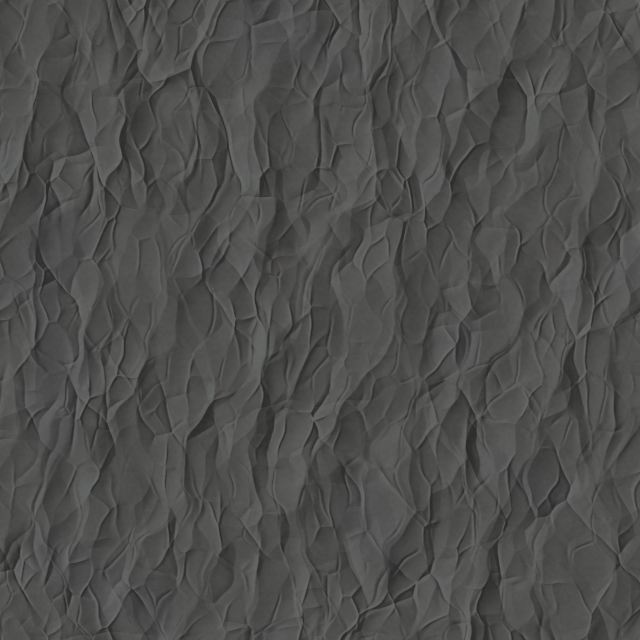
Reproduce this texture procedurally as a three.js fragment shader.

```glsl
// Crumpled dark grey paper lit from the upper left, with mostly upright creases.
varying vec2 vUv;

vec2 hash2(vec2 p) {
  vec3 h = fract(p.xyx * vec3(0.1031, 0.1030, 0.0973));
  h += dot(h, h.yzx + 33.33);
  return fract((h.xx + h.yz) * h.zy);
}

float cornerSlope(vec2 cell, vec2 offset) {
  return dot(hash2(cell) * 2.0 - 1.0, offset);
}

// Gradient noise, centred on zero
float noise(vec2 p) {
  vec2 i = floor(p), f = fract(p);
  vec2 u = f * f * f * (f * (f * 6.0 - 15.0) + 10.0);
  vec2 x = vec2(1.0, 0.0), y = vec2(0.0, 1.0);
  float low = mix(cornerSlope(i, f), cornerSlope(i + x, f - x), u.x);
  float high = mix(cornerSlope(i + y, f - y), cornerSlope(i + 1.0, f - 1.0), u.x);
  return mix(low, high, u.y);
}

// Shallow bowls between straight folds; some folds are pinched up or down
float facets(vec2 p, float pinch) {
  vec2 i = floor(p), f = fract(p);
  float nearest = 8.0, second = 8.0;
  for (int y = -1; y <= 1; y++) {
    for (int x = -1; x <= 1; x++) {
      vec2 cell = vec2(float(x), float(y));
      vec2 d = cell + hash2(i + cell) - f;
      float dist = dot(d, d);
      second = min(second, max(nearest, dist));
      nearest = min(nearest, dist);
    }
  }
  float ridge = max(0.0, 1.0 - (sqrt(second) - sqrt(nearest)) * 4.5);
  float strength = noise(p * 0.75 + 17.3);
  strength = sign(strength) * smoothstep(0.02, 0.3, abs(strength));
  return 0.28 * nearest + pinch * ridge * ridge * strength;
}

// Narrow ridge along the zero line of a noise, fading in and out on its way
float crease(vec2 p, float sharpness) {
  float ridge = max(0.0, 1.0 - abs(noise(p)) * sharpness);
  return ridge * ridge * smoothstep(0.0, 0.3, noise(p * 0.8 + 17.3));
}

float paperHeight(vec2 p) {
  // Bend the sheet a little, then lean and stretch the folds
  vec2 w = p + 0.040 * vec2(noise(p * 5.0 + 3.1), noise(p * 5.0 + 41.7));
  w += 0.016 * vec2(noise(p * 21.0 + 8.4), noise(p * 21.0 + 60.2));
  vec2 q = vec2(w.x - 0.14 * w.y, w.y * 0.52);
  vec2 r = vec2(w.x + 0.22 * w.y, w.y * 0.62);

  float h = 0.009 * noise(q * 14.0 + 5.0);
  h += facets(q * 11.0 + 20.0, 0.065) / 11.0;
  h -= facets(r * 17.0 + 50.0, 0.075) / 17.0;
  h += facets(q * 29.0 + 90.0, 0.110) / 29.0;
  h += 0.0040 * crease(q * 11.0 + 11.0, 10.0);
  h -= 0.0038 * crease(r * 13.0 + 33.0, 9.0);
  h -= 0.0030 * crease(vec2(w.x * 4.0, w.y * 8.0) + 27.0, 12.0);
  return h;
}

void main() {
  // Slope along the light, taken over a short step to soften the folds
  vec2 toward = normalize(vec2(1.0, -0.42)) * 0.0016;
  float slope = (paperHeight(vUv + toward) - paperHeight(vUv - toward)) / 0.0032;
  slope *= 1.0 + 0.8 * noise(vUv * 6.0 + 7.0);

  // Limited light response with deeper shadows, broad shading and fine fibres
  float shade = 0.309 + 0.108 * slope / sqrt(1.0 + slope * slope);
  float shadow = min(slope, 0.0);
  shade -= 0.035 * min(shadow * shadow, 1.0);
  shade += 0.010 * noise(vUv * 8.0 + 80.0);
  shade += 0.016 * noise(vUv * 130.0) + 0.014 * noise(vUv * vec2(210.0, 240.0) + 9.0);

  // Warm grey with cooler lights and faint violet patches
  vec3 color = shade * vec3(1.0, 0.998, 0.975);
  color += vec3(-0.006, 0.002, 0.006) * smoothstep(0.31, 0.39, shade);
  color += vec3(0.001, -0.004, 0.006) * smoothstep(0.05, 0.4, noise(vUv * 6.0 + 130.0));
  gl_FragColor = vec4(color, 1.0);
}
```
